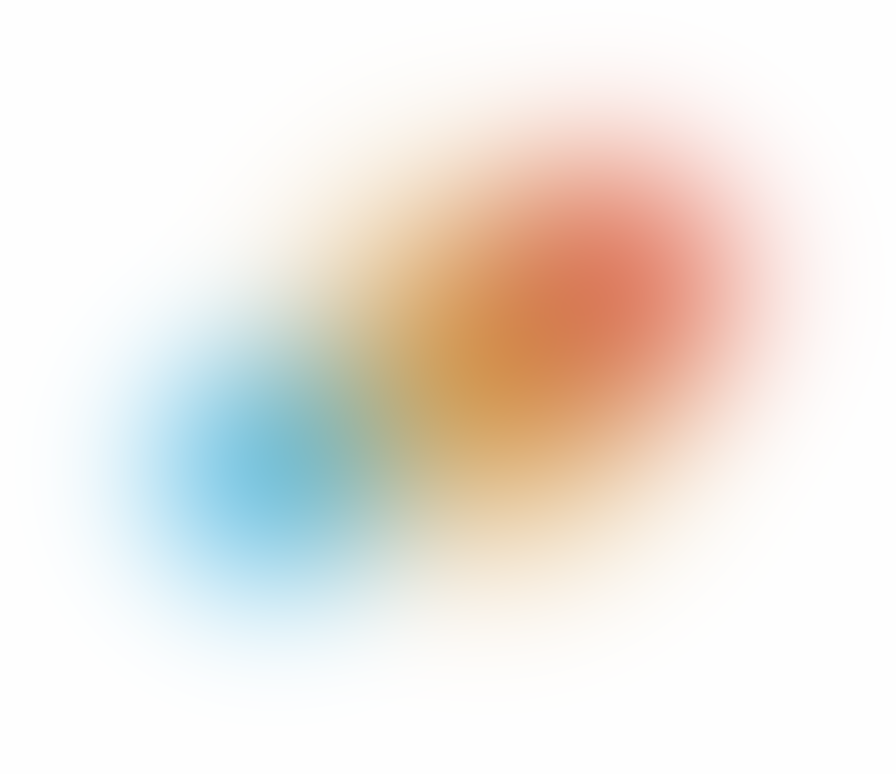
Write a WebGL 1 fragment shader that draws this background.

```glsl
precision highp float;
// Three soft blobs of blue, orange and red ink lying diagonally on white paper.
// Each blob fades to nothing at a finite radius and tints the paper by
// multiplication, so overlaps mix like translucent inks.

uniform vec2 u_resolution;

const vec3 PAPER  = vec3(0.997);
const vec3 BLUE   = vec3(0.49, 0.80, 0.93);
const vec3 ORANGE = vec3(0.85, 0.65, 0.36);
const vec3 RED    = vec3(0.94, 0.60, 0.56);

// Bell-shaped falloff: 1 at the centre, exactly 0 beyond the radius
float softDisc(vec2 p, vec2 center, float radius) {
    vec2 d = (p - center) / radius;
    float inside = max(1.0 - dot(d, d), 0.0);
    return pow(inside, 6.0);
}

// Transmitted colour of one ink blob
vec3 ink(vec2 p, vec2 center, float radius, vec3 color) {
    return mix(vec3(1.0), color, softDisc(p, center, radius));
}

void main() {
    // Centred coordinates, one unit per canvas height
    vec2 p = (gl_FragCoord.xy - 0.5 * u_resolution) / u_resolution.y;

    vec3 color = PAPER;
    color *= ink(p, vec2(-0.225, -0.104), 0.440, BLUE);
    color *= ink(p, vec2( 0.051,  0.027), 0.585, ORANGE);
    color *= ink(p, vec2( 0.220,  0.137), 0.460, RED);

    gl_FragColor = vec4(color, 1.0);
}
```
